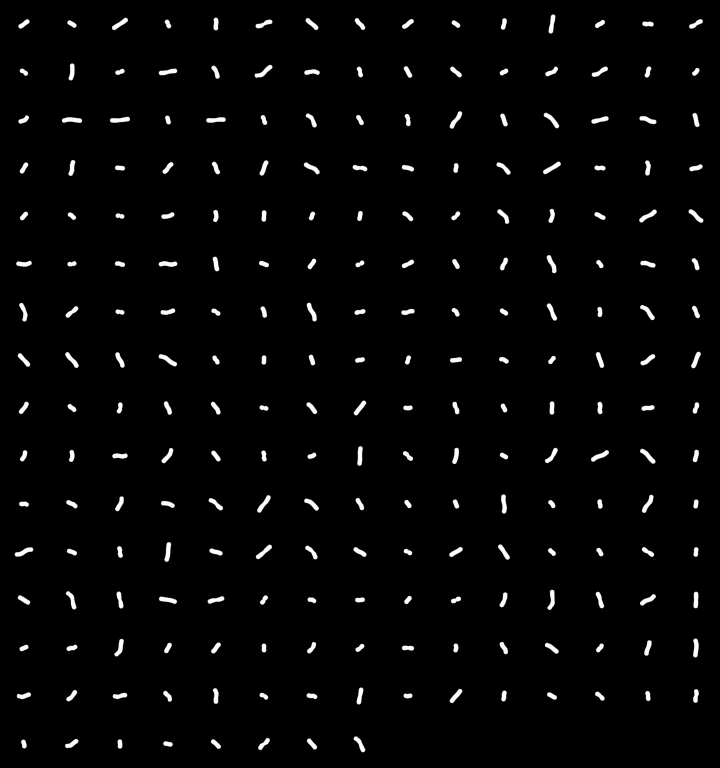
This pattern is drawn by a WebGL 1 fragment shader. Its source:

```glsl
precision highp float;

uniform vec2 u_resolution;

#define GRID vec2(15.0, 16.0)
#define LAST_ROW_COUNT 8.0
#define STROKE_RADIUS 0.047
#define HALF_LENGTH_MIN 0.045
#define HALF_LENGTH_MAX 0.165
#define LENGTH_SKEW 1.7
#define MAX_BEND 0.26
#define MAX_SWAY 0.10
#define MAX_PINCH 0.013
#define INK vec3(0.99)

const float PI = 3.14159265;

// Four independent random values per cell
vec4 hash4(vec2 cell) {
  vec4 p = fract(cell.xyxy * vec4(0.1031, 0.1030, 0.0973, 0.1099));
  p += dot(p, p.wzxy + 33.33);
  return fract((p.xxyz + p.yzzw) * p.zywx);
}

// Signed distance to a round-capped, slightly curved stroke along x
float strokeDistance(vec2 p, float halfLength, float bend, float sway, float pinch) {
  float along = clamp(p.x / halfLength, -1.0, 1.0);
  float spine = halfLength * (bend * (along * along - 0.4) + sway * sin(PI * along));
  float waist = exp(-pow(along * 3.0, 2.0));
  vec2 nearest = vec2(along * halfLength, spine);
  return length(p - nearest) - STROKE_RADIUS + pinch * waist;
}

void main() {
  // Cells are numbered from the top left
  vec2 grid = vec2(gl_FragCoord.x, u_resolution.y - gl_FragCoord.y) / u_resolution * GRID;
  vec2 cell = floor(grid);
  vec2 p = grid - cell - 0.5;

  // Random shape of this stroke
  vec4 shape = hash4(cell + 3.0);
  vec4 wear = hash4(cell + vec2(41.0, 67.0));
  float angle = PI * shape.x;
  float halfLength = mix(HALF_LENGTH_MIN, HALF_LENGTH_MAX, pow(shape.y, LENGTH_SKEW));
  float bend = MAX_BEND * pow(2.0 * shape.z - 1.0, 3.0);
  float sway = MAX_SWAY * (2.0 * shape.w - 1.0);
  float pinch = MAX_PINCH * wear.x * wear.x;

  // Turn into the frame of the stroke
  float c = cos(angle);
  float s = sin(angle);
  vec2 local = vec2(c * p.x + s * p.y, c * p.y - s * p.x);
  float d = strokeDistance(local, halfLength, bend, sway, pinch);

  // Smooth edge, and the unfinished last row
  float pixel = GRID.y / u_resolution.y;
  float coverage = 1.0 - smoothstep(-0.75 * pixel, 0.75 * pixel, d);
  float beforeLastRow = 1.0 - step(GRID.y - 1.0, cell.y);
  float inShortRow = 1.0 - step(LAST_ROW_COUNT, cell.x);
  coverage *= max(beforeLastRow, inShortRow);

  gl_FragColor = vec4(INK * coverage, 1.0);
}
```
